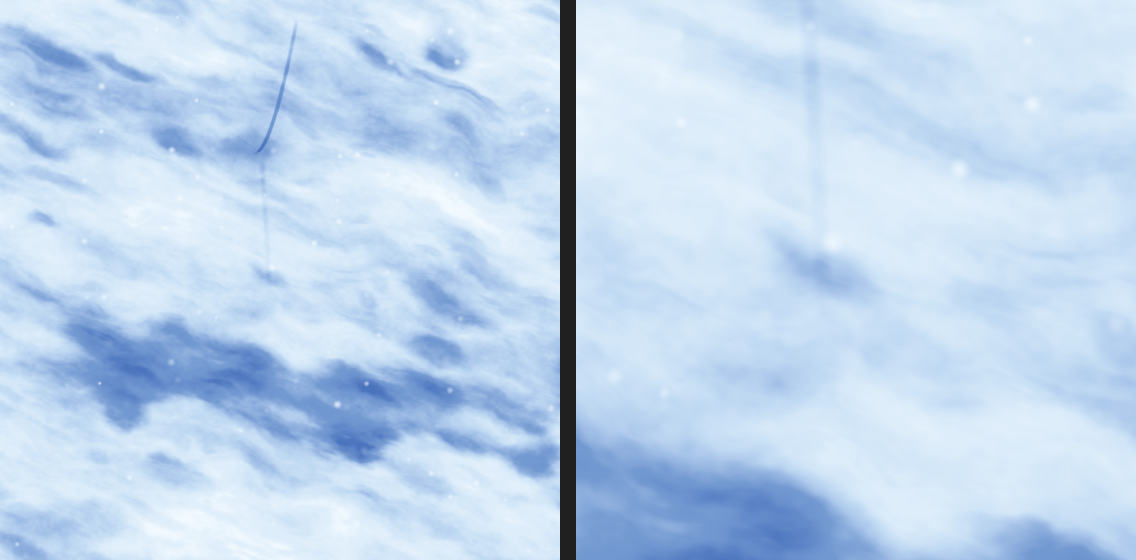
Left: the whole. Right: its middle third, enlarged.
Write a WebGL 1 fragment shader that draws this texture.

```glsl
precision highp float;
// Wind-swept snow with slanted blue shadows, a dark furrow, a thin twig and ice sparkles.
uniform vec2 u_resolution;

const vec3 GLINT   = vec3(0.95, 0.98, 1.00);
const vec3 SNOW    = vec3(0.87, 0.93, 0.98);
const vec3 PALE    = vec3(0.82, 0.90, 0.97);
const vec3 HAZE    = vec3(0.75, 0.85, 0.95);
const vec3 SHADE   = vec3(0.67, 0.78, 0.92);
const vec3 BLUE    = vec3(0.56, 0.69, 0.87);
const vec3 DEEP    = vec3(0.45, 0.60, 0.82);
const vec3 DARKEST = vec3(0.29, 0.45, 0.74);

const float BASE_SHADE = 0.20;
const float DRIFT_CONTRAST = 1.35;
const float DRIFT_SLOPE = 0.22;
const float RIPPLE_CONTRAST = 0.75;
const float DENT_SLOPE = 0.43;
const vec2  DENT_DENSITY = vec2(5.5, 12.0);
const float DENT_DEPTH = 0.56;
const float FURROW_DEPTH = 0.72;
const float FURROW_WIDTH = 0.092;
const float GRAIN = 0.075;
const float SPARKLE_DENSITY = 24.0;

float hash(vec2 p) { return fract(sin(dot(p, vec2(127.1, 311.7))) * 43758.55); }
vec2 hash2(vec2 p) { return vec2(hash(p), hash(p + 37.3)); }
float noise(vec2 p) {
  vec2 i = floor(p), f = fract(p);
  f = f * f * (3.0 - 2.0 * f);
  return mix(mix(hash(i), hash(i + vec2(1, 0)), f.x),
             mix(hash(i + vec2(0, 1)), hash(i + vec2(1, 1)), f.x), f.y);
}
float fbm(vec2 p) {
  float sum = 0.0, amp = 0.5;
  for (int i = 0; i < 5; i++) {
    sum += amp * noise(p);
    p = p * 2.03 + vec2(17.3, 9.1);
    amp *= 0.5;
  }
  return sum / 0.97;
}

// Shears the plane so that horizontal features fall towards the right.
vec2 slant(vec2 p, float slope) { return vec2(p.x, p.y + slope * p.x); }
float softEllipse(vec2 p, vec2 radius) { return 1.0 - smoothstep(0.35, 1.1, length(p / radius)); }

// Scattered long hollows, one per cell with random size and depth.
float dents(vec2 p) {
  vec2 q = slant(p, DENT_SLOPE) * DENT_DENSITY;
  float depth = 0.0;
  for (int y = -1; y <= 1; y++) {
    for (int x = -1; x <= 1; x++) {
      vec2 id = floor(q) + vec2(x, y);
      vec2 center = id + 0.2 + 0.6 * hash2(id);
      vec2 radius = mix(vec2(0.2, 0.18), vec2(0.62, 0.46), hash2(id + 5.7));
      float strength = smoothstep(0.4, 1.0, hash(id + 11.9));
      depth = max(depth, strength * softEllipse(q - center, radius));
    }
  }
  return depth;
}

// Lumpy shadow band with a crisp lower rim and a soft upper one.
float furrow(vec2 p, float warp) {
  float middle = 0.355 - 0.075 * p.x + 0.014 * sin(19.0 * p.x) + 0.01 * sin(43.0 * p.x + 1.0);
  float d = (p.y - middle + 0.17 * warp) / FURROW_WIDTH;
  float band = smoothstep(-1.1, -0.65, d) * (1.0 - smoothstep(0.0, 1.25, d));
  float lumps = 0.38 + 1.1 * noise(slant(p, 0.3) * vec2(9.0, 24.0) + 4.0);
  return band * lumps * smoothstep(0.04, 0.24, p.x);
}

// Thin bent stem, with its faint shadow running straight down below.
float twig(vec2 p) {
  float t = clamp((p.y - 0.727) / 0.238, 0.0, 1.0);
  float stem = 1.0 - smoothstep(0.0012, 0.0055, abs(p.x - 0.457 - 0.073 * pow(t, 0.6)));
  stem *= smoothstep(0.722, 0.732, p.y) * (1.0 - smoothstep(0.955, 0.967, p.y));
  float trail = 1.0 - smoothstep(0.001, 0.008, abs(p.x - 0.482 + 0.06 * (p.y - 0.48)));
  trail *= smoothstep(0.46, 0.55, p.y) * (1.0 - smoothstep(0.70, 0.73, p.y));
  return stem * mix(0.62, 0.35, t) + 0.16 * trail;
}

// Rare soft points of light, at most one per cell.
float sparkles(vec2 p) {
  vec2 q = p * SPARKLE_DENSITY, id = floor(q);
  float size = mix(0.10, 0.25, hash(id + 8.4));
  float spread = length(fract(q) - 0.25 - 0.5 * hash2(id + 3.1));
  return (1.0 - smoothstep(0.0, size, spread)) * smoothstep(0.8, 1.0, hash(id + 21.0));
}

vec3 snowColor(float s) {
  vec3 c = mix(GLINT, SNOW, smoothstep(-0.4, 0.0, s));
  c = mix(c, PALE, clamp(s * 5.0, 0.0, 1.0));
  c = mix(c, HAZE, clamp(s * 5.0 - 1.0, 0.0, 1.0));
  c = mix(c, SHADE, clamp(s * 5.0 - 2.0, 0.0, 1.0));
  c = mix(c, BLUE, clamp(s * 5.0 - 3.0, 0.0, 1.0));
  c = mix(c, DEEP, clamp(s * 5.0 - 4.0, 0.0, 1.0));
  return mix(c, DARKEST, smoothstep(1.0, 1.6, s));
}

void main() {
  vec2 p = gl_FragCoord.xy / u_resolution.y;
  float warp = fbm(slant(p, 0.3) * vec2(6.0, 11.0) + 2.0) - 0.5;
  vec2 bent = p + 0.055 * vec2(warp, fbm(p * 10.0 + 31.0) - 0.5);
  // Broad drifts, fine ripples, hollows and the furrow add up to one shadow depth.
  float drift = fbm(slant(bent, DRIFT_SLOPE) * vec2(3.5, 10.0) + 7.0) - 0.5;
  float ripple = fbm(slant(bent, 0.3) * vec2(13.0, 34.0) + 19.0) - 0.5;
  float shade = BASE_SHADE + DRIFT_CONTRAST * drift + RIPPLE_CONTRAST * ripple;
  shade += FURROW_DEPTH * furrow(p, warp) + 0.22 * dents(bent * 1.9 + 3.0);
  shade += DENT_DEPTH * dents(bent) * mix(0.6, 1.0, smoothstep(0.5, 0.75, p.y));
  // Single hollows: hole, twig foot, crusted patch and lower corner.
  shade += 0.85 * softEllipse(slant(bent - vec2(0.80, 0.915), 0.3), vec2(0.055, 0.047));
  shade += 0.40 * softEllipse(bent - vec2(0.45, 0.745), vec2(0.075, 0.024));
  shade += 0.38 * softEllipse(slant(bent - vec2(0.28, 0.525), 0.2), vec2(0.19, 0.05));
  shade += 0.45 * softEllipse(bent - vec2(0.13, 0.07), vec2(0.15, 0.045));
  shade += twig(p) + GRAIN * (noise(p * 70.0) + noise(p * 150.0) - 1.0);
  gl_FragColor = vec4(mix(snowColor(shade), GLINT, 0.75 * sparkles(p)), 1.0);
}
```
